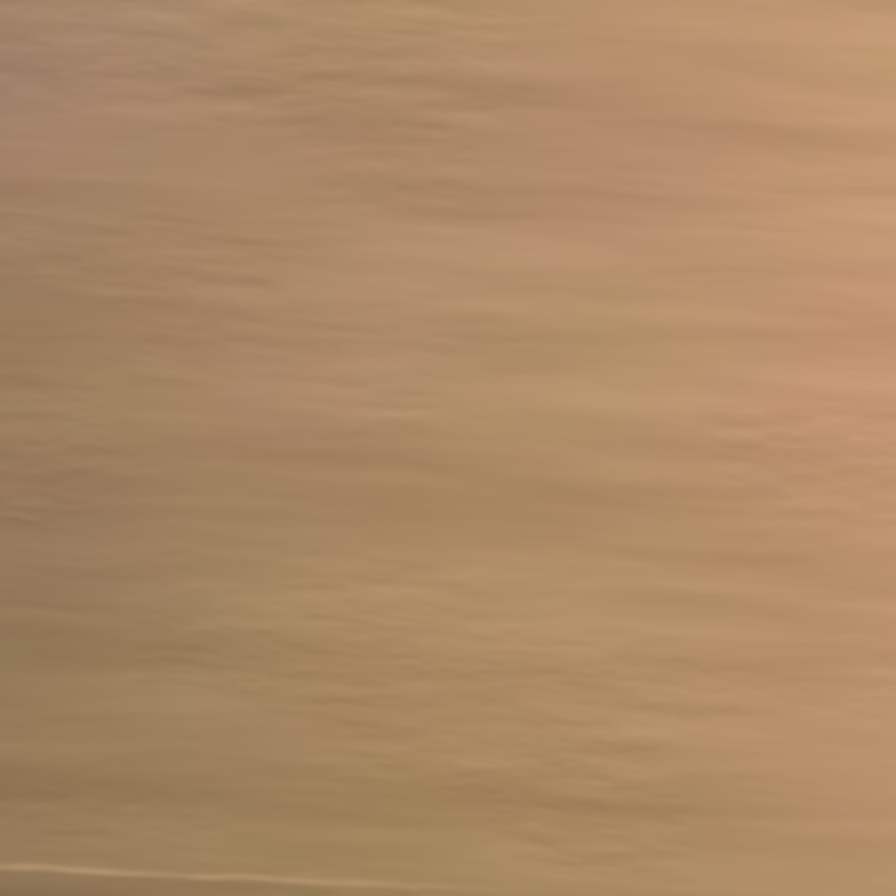
Write a three.js fragment shader that draws this texture.

```glsl
varying vec2 vUv;

const vec3 SHADE_BROWN = vec3(0.555, 0.452, 0.336);
const vec3 LIT_TAN = vec3(0.762, 0.604, 0.455);
const vec3 ROSE_TINT = vec3(0.012, -0.008, 0.004);
const vec3 OCHRE_TINT = vec3(-0.004, 0.004, -0.022);
const vec3 EDGE_LIGHT = vec3(0.73, 0.60, 0.46);
const float GRAIN_SLOPE = 0.045;

float hash(vec2 cell) {
  vec3 p = fract(vec3(cell.xyx) * 0.1031);
  p += dot(p, p.yzx + 33.33);
  return fract((p.x + p.y) * p.z);
}

float noise(vec2 p) {
  vec2 cell = floor(p);
  vec2 f = fract(p);
  f = f * f * f * (f * (f * 6.0 - 15.0) + 10.0);
  float low = mix(hash(cell), hash(cell + vec2(1.0, 0.0)), f.x);
  float high = mix(hash(cell + vec2(0.0, 1.0)), hash(cell + 1.0), f.x);
  return mix(low, high, f.y);
}

// Layered noise, centred on zero
float fbm(vec2 p) {
  float sum = 0.0;
  float weight = 0.5;
  for (int i = 0; i < 4; i++) {
    sum += weight * (noise(p) - 0.5);
    p = mat2(1.0, 0.08, -0.08, 1.0) * p * 2.03 + 17.3;
    weight *= 0.5;
  }
  return sum;
}

// Soft spot that falls off from its centre
float spot(vec2 p, vec2 centre, vec2 radius) {
  vec2 d = (p - centre) / radius;
  return exp(-dot(d, d));
}

// Relief of stretched grain, lit from above
float relief(vec2 p, vec2 scale, float depth) {
  return fbm(p * scale) - fbm((p + vec2(0.0, depth)) * scale);
}

// Coordinates that follow the gently wavy fibres
vec2 grainSpace(vec2 p) {
  p.y += GRAIN_SLOPE * p.x;
  p.y += 0.022 * fbm(p * vec2(4.0, 6.0) + 5.0);
  return p;
}

// Broad light falloff across the board
float lighting(vec2 p) {
  float light = 0.08 + 0.70 * p.x + 0.20 * p.y;
  light -= 0.14 * spot(p, vec2(0.1, 0.35), vec2(0.22, 0.12));
  light += 0.10 * spot(p, vec2(0.0, 0.95), vec2(0.35, 0.14));
  light += 0.06 * spot(p, vec2(0.45, 0.5), vec2(0.3, 0.4));
  return light - 0.10 * spot(p, vec2(1.0, 0.0), vec2(0.4, 0.2));
}

// Wide bands, thin streaks and patches of small wrinkles
float grain(vec2 p) {
  float bands = 0.085 * fbm(p * vec2(1.8, 15.0) + 3.0);
  float streaks = 0.035 * fbm(p * vec2(5.0, 60.0) + 41.0);
  float patches = smoothstep(0.42, 0.75, noise(p * vec2(4.5, 11.0) + 9.0));
  float wrinkles = relief(p + 2.0, vec2(11.0, 42.0), 0.007);
  float fibres = relief(p + 7.0, vec2(4.0, 34.0), 0.009);
  return bands + streaks + 0.085 * patches * wrinkles + 0.035 * fibres;
}

// Pale lower lip of the board, fading to the right
vec3 boardEdge(vec3 color, vec2 p) {
  float height = p.y - 0.033 + 0.046 * p.x;
  height += 0.003 * (noise(vec2(p.x * 22.0, 4.0)) - 0.5);
  float fade = 1.0 - smoothstep(0.3, 0.68, p.x);
  float below = 1.0 - smoothstep(-0.007, 0.0, height);
  float lip = exp(-pow(height / 0.0042, 2.0));
  float wear = 0.6 + 0.4 * noise(vec2(p.x * 35.0, 8.0));
  color *= 1.0 - 0.05 * below * fade;
  return mix(color, EDGE_LIGHT, 0.72 * lip * wear * fade);
}

void main() {
  vec2 fibre = grainSpace(vUv);
  vec3 color = mix(SHADE_BROWN, LIT_TAN, lighting(vUv));

  // Warm and cool drifts of hue
  float rose = spot(vUv, vec2(0.95, 0.55), vec2(0.2, 0.5));
  float grey = spot(vUv, vec2(0.0, 0.95), vec2(0.3, 0.15));
  float ochre = spot(vUv, vec2(0.6, 0.15), vec2(0.5, 0.3));
  float drift = fbm(vUv * vec2(3.0, 5.0) + 21.0);
  color += ROSE_TINT * (rose + 1.4 * drift) + OCHRE_TINT * (ochre - drift);
  color.b += 0.035 * grey;

  color += grain(fibre) * vec3(1.0, 0.94, 0.84);
  gl_FragColor = vec4(boardEdge(color, vUv), 1.0);
}
```
